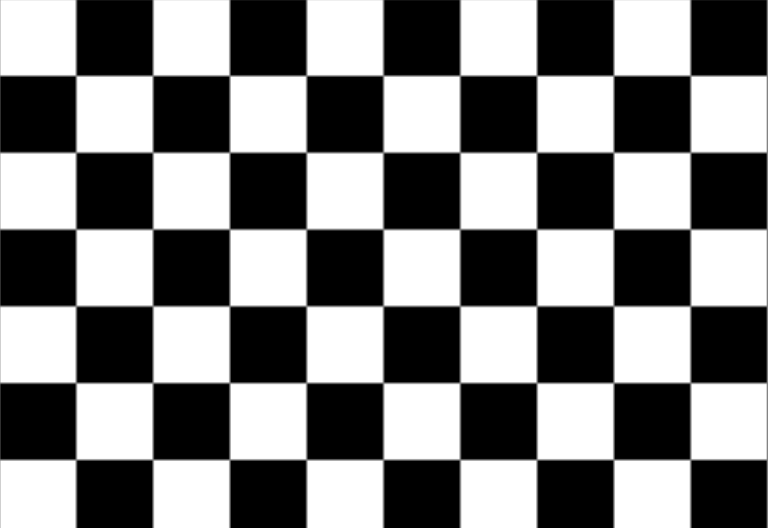
A Shadertoy shader for this pattern:

```glsl
// Black and white checkerboard, ten squares across and just under seven down.
// Each axis gives a soft square wave in -1..1; the product of the two waves
// is the checker sign, with slightly blurred edges where it passes zero.

const float COLUMNS = 10.0;
const vec2 GRID_SHIFT = vec2(0.006, 0.011);  // in squares, from the top left
const float EDGE_SOFTNESS = 0.02;            // half width of an edge, in squares

const vec3 LIGHT = vec3(1.0);
const vec3 DARK = vec3(0.0);

// Alternates +1 and -1 per unit, with a linear ramp of the given half width.
vec2 softSquareWave(vec2 position, float halfWidth) {
    vec2 parity = 1.0 - 2.0 * mod(floor(position), 2.0);
    vec2 edgeDistance = 0.5 - abs(fract(position) - 0.5);
    return parity * clamp(edgeDistance / halfWidth, 0.0, 1.0);
}

// Coverage of the light squares, from 0 to 1.
float checkerCoverage(vec2 position, float halfWidth) {
    vec2 wave = softSquareWave(position, halfWidth);
    return 0.5 + 0.5 * wave.x * wave.y;
}

void mainImage(out vec4 fragColor, in vec2 fragCoord) {
    // Square units measured rightward and downward from the top left corner
    float squaresPerPixel = COLUMNS / iResolution.x;
    vec2 fromTopLeft = vec2(fragCoord.x, iResolution.y - fragCoord.y);
    vec2 position = fromTopLeft * squaresPerPixel + GRID_SHIFT;

    // Keep at least one pixel of smoothing on small canvases
    float halfWidth = max(EDGE_SOFTNESS, 0.5 * squaresPerPixel);

    float light = checkerCoverage(position, halfWidth);
    fragColor = vec4(mix(DARK, LIGHT, light), 1.0);
}
```
